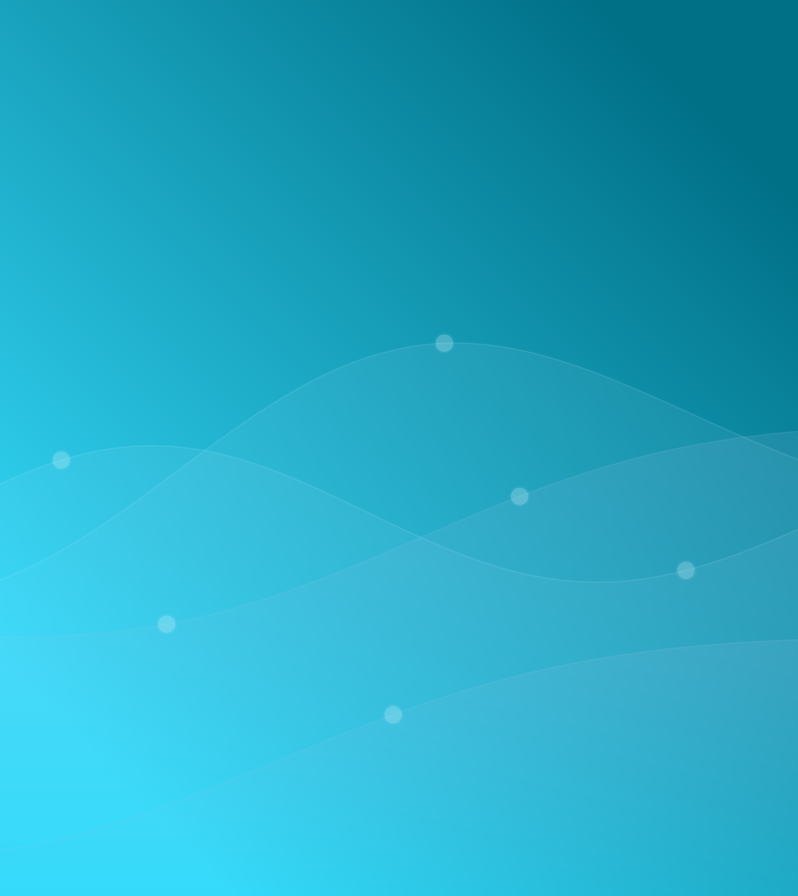
This background is drawn by a WebGL 1 fragment shader. Its source:

```glsl
precision highp float;
// Diagonal cyan-to-teal gradient with four overlapping translucent waves.
// Each wave is a cosine with a polynomial phase, filled below with a veil
// that fades toward the floor, traced by a thin line and marked by soft dots.

uniform vec2 u_resolution;

// Lengths are in canvas heights.
const vec3 BRIGHT_CYAN = vec3(0.205, 0.855, 0.98);
const vec3 DEEP_TEAL = vec3(0.0, 0.44, 0.53);
const vec2 GRADIENT_RANGE = vec2(0.258, 1.658);

const vec3 ICE = vec3(0.72, 0.9, 1.0);
const vec3 LILAC = vec3(0.64, 0.75, 0.9);
const vec3 DOT_COLOR = vec3(0.82, 0.95, 0.98);

const float LINE_WIDTH = 0.0016;
const float LINE_ALPHA = 0.13;
const float DOT_RADIUS = 0.0098;
const float DOT_ALPHA = 0.28;
const float NO_DOT = -1.0;

struct Wave {
  float level;      // height of the middle line
  float amplitude;
  float center;     // x where the phase equals phaseShift
  float phaseShift;
  vec3 rates;       // linear, quadratic and cubic phase rates
};

const Wave HIGH_CREST = Wave(0.474, 0.1432, 0.508, 0.0, vec3(4.74, -1.59, -1.81));
const Wave LEFT_CREST = Wave(0.4264, 0.0762, 0.1693, 0.0, vec3(6.531, -0.4335, 0.0));
const Wave MIDDLE_RISE = Wave(0.4089, -0.1198, 0.474, 1.513, vec3(3.61, -0.531, -2.72));
const Wave LOW_RISE = Wave(0.168, -0.1224, 0.2604, 1.257, vec3(3.533, -0.826, -1.132));

float waveHeight(Wave w, float x) {
  float u = x - w.center;
  float phase = w.phaseShift + u * (w.rates.x + u * (w.rates.y + u * w.rates.z));
  return w.level + w.amplitude * cos(phase);
}

// Antialiased coverage of the inside of a signed distance.
float coverage(float dist, float pixel) {
  return clamp(0.5 - dist / pixel, 0.0, 1.0);
}

float dotMask(Wave w, vec2 p, float x, float pixel) {
  float dist = length(p - vec2(x, waveHeight(w, x))) - DOT_RADIUS;
  float core = coverage(dist, pixel);
  float rim = 0.3 * (1.0 - smoothstep(0.0, 0.003, dist));
  return max(core, rim);
}

// Lays the veil, outline and up to two dots of a wave over a colour.
vec3 addWave(vec3 color, Wave w, vec2 p, vec3 tint, float veilAlpha,
             vec2 dotsX, float pixel) {
  const float STEP = 0.002;
  float slope = (waveHeight(w, p.x + STEP) - waveHeight(w, p.x - STEP)) / (2.0 * STEP);
  float dist = (p.y - waveHeight(w, p.x)) / sqrt(1.0 + slope * slope);

  // Veil, strongest at crest height and gone at the floor
  float crest = w.level + abs(w.amplitude);
  float fade = clamp(p.y / crest, 0.0, 1.0);
  color = mix(color, tint, veilAlpha * fade * coverage(dist, pixel));

  // Outline, kept at its full strength when thinner than a pixel
  float halfWidth = 0.5 * max(LINE_WIDTH, pixel);
  color = mix(color, tint, LINE_ALPHA * coverage(abs(dist) - halfWidth, pixel));

  // Dots
  float dots = max(dotMask(w, p, dotsX.x, pixel), dotMask(w, p, dotsX.y, pixel));
  return mix(color, DOT_COLOR, DOT_ALPHA * dots);
}

void main() {
  float pixel = 1.0 / u_resolution.y;
  vec2 p = gl_FragCoord.xy * pixel;

  // Background, flat in the two far corners
  float t = (p.x + p.y - GRADIENT_RANGE.x) / (GRADIENT_RANGE.y - GRADIENT_RANGE.x);
  vec3 color = mix(BRIGHT_CYAN, DEEP_TEAL, clamp(t, 0.0, 1.0));

  // Waves, back to front
  color = addWave(color, HIGH_CREST, p, ICE, 0.09, vec2(0.496, NO_DOT), pixel);
  color = addWave(color, LEFT_CREST, p, ICE, 0.09, vec2(0.0684, 0.7656), pixel);
  color = addWave(color, MIDDLE_RISE, p, LILAC, 0.14, vec2(0.186, 0.58), pixel);
  color = addWave(color, LOW_RISE, p, LILAC, 0.13, vec2(0.4388, NO_DOT), pixel);

  gl_FragColor = vec4(color, 1.0);
}
```
